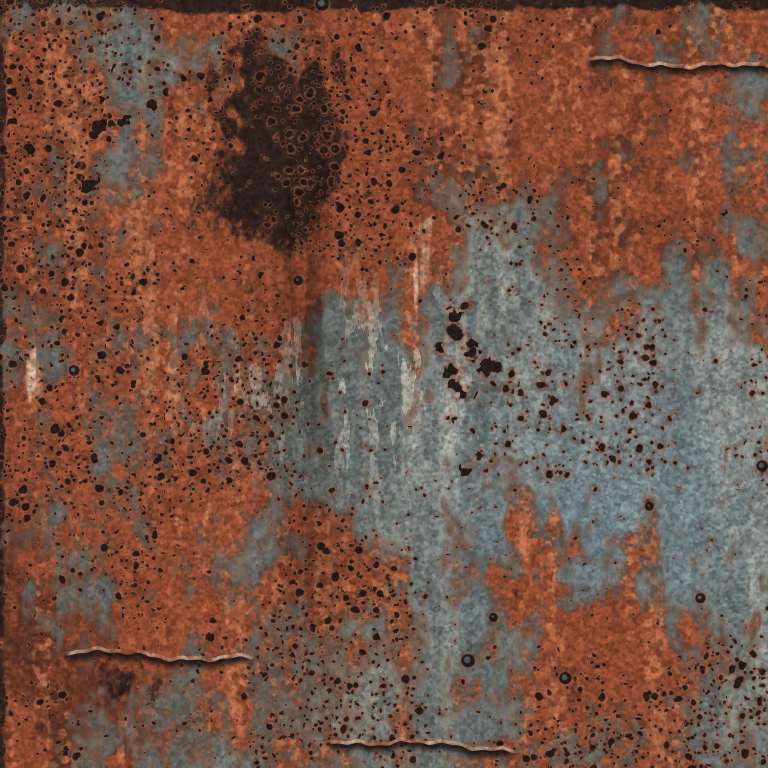
Reproduce this texture procedurally as a Shadertoy shader.

```glsl
// Weathered blue-grey painted steel: streaked rust, burnt stains, pits, rivets and torn paint edges.

const vec3 PAINT_DARK = vec3(0.38, 0.40, 0.385);
const vec3 PAINT_PALE = vec3(0.65, 0.64, 0.59);
const vec3 PAINT_BLUE = vec3(0.44, 0.52, 0.55);
const vec3 STAIN      = vec3(0.41, 0.32, 0.27);
const vec3 RUST_DEEP  = vec3(0.35, 0.19, 0.14);
const vec3 RUST       = vec3(0.56, 0.29, 0.19);
const vec3 RUST_PALE  = vec3(0.68, 0.42, 0.29);
const vec3 BARE_PALE  = vec3(0.77, 0.67, 0.58);
const vec3 CHAR       = vec3(0.15, 0.115, 0.11);

vec2 hash2(vec2 p) {
    vec3 q = fract(p.xyx * vec3(0.1031, 0.1030, 0.0973));
    q += dot(q, q.yzx + 33.33);
    return fract((q.xx + q.yz) * q.zy);
}

// Smooth cellular noise: random cell values blended by distance.
float cellNoise(vec2 p) {
    vec2 cell = floor(p), f = p - cell;
    float sum = 0.0, total = 0.0001;
    for (int j = -1; j <= 1; j++)
    for (int i = -1; i <= 1; i++) {
        vec2 o = vec2(i, j), h = hash2(cell + o), d = o + h - f;
        float w = exp(-7.0 * dot(d, d));
        sum += w * fract((h.x + h.y) * 17.0);
        total += w;
    }
    return sum / total;
}

float layered(vec2 p) {
    float sum = 0.0, amp = 0.5;
    for (int i = 0; i < 5; i++) {
        sum += amp * (cellNoise(p) - 0.5);
        p = p * 2.03 + 19.7;
        amp *= 0.55;
    }
    return 0.5 + 1.6 * sum;
}

float blob(vec2 p, vec2 centre, vec2 size) {
    vec2 d = (p - centre) / size;
    return exp(-dot(d, d));
}

// Distance to the nearest scattered round spot, in canvas units.
float spots(vec2 p, float scale, float radius, float density) {
    vec2 q = p * scale, cell = floor(q);
    float nearest = 1.0;
    for (int j = -1; j <= 1; j++)
    for (int i = -1; i <= 1; i++) {
        vec2 id = cell + vec2(i, j), h = hash2(id + 71.0);
        float present = smoothstep(0.0, 0.12, density - hash2(id + 133.0).x);
        float r = radius * mix(0.45, 1.0, h.y) * present;
        float d = length(q - id - h) / scale - r;
        nearest = min(nearest, present > 0.02 ? d : 1.0);
    }
    return nearest;
}

// Dark hollow with a rusty halo and a thin pale rim.
vec3 addPit(vec3 col, float d, float halo, float aa) {
    col = mix(col, RUST_DEEP * 1.15, 0.6 * exp(-max(d, 0.0) / halo));
    col = mix(col, RUST_PALE, 0.3 * smoothstep(halo * 0.6, 0.0, abs(d - halo * 0.6)));
    return mix(col, CHAR * 0.8, 0.93 * smoothstep(aa, -aa, d));
}

// Curled paint edge: pale lip above a soft shadow.
vec3 addTear(vec3 col, vec2 p, vec2 start, float span, float aa) {
    float x = (p.x - start.x) / span;
    float ends = smoothstep(0.0, 0.06, x) * smoothstep(1.0, 0.9, x);
    float wave = sin(x * 9.0 + start.x * 30.0) + 0.5 * sin(x * 27.0) + 0.3 * sin(x * 61.0);
    float d = p.y - start.y + 0.0035 * wave + 0.012 * x;
    float shadow = smoothstep(-0.014, 0.0, d) * smoothstep(0.004, 0.0, d);
    col = mix(col, CHAR * 0.7, 0.9 * ends * shadow);
    float lip = smoothstep(0.0022 + aa, 0.0015, abs(d - 0.003));
    return mix(col, mix(RUST, BARE_PALE, cellNoise(p * 70.0)), 0.85 * ends * lip);
}

void mainImage(out vec4 fragColor, in vec2 fragCoord) {
    vec2 p = fragCoord / iResolution.y;
    float aa = 0.8 / iResolution.y;
    float broad = layered(p * vec2(5.0, 3.5) + 3.0);
    float streak = layered(p * vec2(38.0, 3.0) + 40.0);
    float fine = layered(p * vec2(34.0, 24.0) + 80.0);
    float grit = cellNoise(p * 270.0), grain = cellNoise(p * 130.0 + 9.0);

    // Large rust layout, broken up by vertical runs
    float upper = smoothstep(0.5, 0.7, p.y);
    float rust = 0.16 + 0.66 * upper + 0.28 * (1.0 - upper) * smoothstep(0.55, 0.1, p.x);
    rust -= 0.8 * blob(p, vec2(0.25, 0.92), vec2(0.14, 0.07)) + 0.5 * blob(p, vec2(0.19, 0.78), vec2(0.08, 0.1));
    rust -= 0.6 * blob(p, vec2(0.97, 0.85), vec2(0.06, 0.14)) + 0.5 * blob(p, vec2(0.63, 0.62), vec2(0.07, 0.1));
    rust += 0.65 * blob(p, vec2(0.05, 0.1), vec2(0.19, 0.16)) + 0.7 * blob(p, vec2(0.42, 0.27), vec2(0.06, 0.09));
    rust += 0.4 * blob(p, vec2(0.82, 0.14), vec2(0.14, 0.1)) + 0.5 * blob(p, vec2(0.0, 0.3), vec2(0.04, 0.3));
    rust += 0.8 * (broad - 0.5) + 0.4 * (streak - 0.5) + 0.55 * (fine - 0.5) + 0.18 * (grit - 0.5);

    // Paint, brown stain and rust
    vec3 paint = mix(PAINT_DARK, PAINT_PALE, smoothstep(0.2, 0.95, 0.6 * streak + 0.4 * fine));
    paint = mix(paint, PAINT_BLUE, 0.7 * blob(p, vec2(0.8, 0.35), vec2(0.26, 0.22)));
    vec3 oxide = mix(RUST_DEEP, RUST, smoothstep(0.2, 0.6, 0.5 * broad + 0.5 * fine));
    oxide = mix(oxide, RUST_PALE, 0.75 * smoothstep(0.5, 0.85, 0.6 * streak + 0.4 * grain));
    vec3 col = mix(paint, STAIN, 0.85 * smoothstep(0.2, 0.45, rust));
    col = mix(col, oxide, smoothstep(0.42, 0.66, rust));

    // Pale bare runs and chips
    float bare = blob(p, vec2(0.55, 0.66), vec2(0.025, 0.12)) + blob(p, vec2(0.05, 0.52), vec2(0.03, 0.07));
    col = mix(col, BARE_PALE, 0.85 * smoothstep(0.75, 1.0, bare * 0.6 + 0.5 * streak + 0.3 * (fine - 0.3)));
    float chips = smoothstep(0.7, 0.76, layered(p * vec2(55.0, 17.0) + 5.0));
    col = mix(col, PAINT_PALE * 1.1, 0.7 * chips * blob(p, vec2(0.46, 0.5), vec2(0.2, 0.13)));

    // Burnt stains, dark runs and grimy borders
    float burn = blob(p, vec2(0.37, 0.81), vec2(0.085, 0.13)) + 0.6 * blob(p, vec2(0.15, 0.1), vec2(0.1, 0.05));
    burn += smoothstep(0.975, 1.0, p.y) + 0.8 * smoothstep(0.015, 0.0, p.x);
    col = mix(col, CHAR, 0.92 * smoothstep(0.42, 0.72, burn + 0.7 * (fine - 0.5) + 0.25 * (broad - 0.5)));
    col *= 1.0 - 0.35 * blob(p, vec2(0.4, 0.55), vec2(0.05, 0.35)) * smoothstep(0.2, 0.7, streak + 0.1);

    // Pits in three sizes, gathered in clusters
    float cluster = smoothstep(0.35, 0.8, layered(p * 6.0 + 60.0));
    vec2 warped = p + 0.004 * (vec2(grain, cellNoise(p * 110.0 + 31.0)) - 0.5);
    float blotch = blob(p, vec2(0.61, 0.56), vec2(0.05, 0.1)) + blob(p, vec2(0.6, 0.4), vec2(0.05, 0.04));
    blotch += 0.5 * blob(p, vec2(0.13, 0.82), vec2(0.1, 0.08));
    col = addPit(col, spots(warped, 120.0, 0.0024, 0.08 + 0.5 * cluster), 0.0016, aa);
    col = addPit(col, spots(warped, 52.0, 0.0052, 0.07 + 0.4 * cluster), 0.003, aa);
    col = addPit(col, spots(p + 3.0 * (warped - p), 42.0, 0.011, 0.01 + 0.6 * blotch), 0.003, aa);

    // Torn edges and rivets
    for (int i = 0; i < 3; i++)
        col = addTear(col, p, fract(vec2(0.08, 0.15) + float(i) * vec2(0.34, 0.885)), 0.26, aa);
    float rivet = spots(p, 7.0, 0.0085, 0.3);
    col = addPit(col, rivet, 0.003, aa);
    float glint = spots(p + vec2(0.001, -0.001), 7.0, 0.0085, 0.3);
    col = mix(col, PAINT_BLUE * 0.8, 0.7 * smoothstep(aa, -aa, glint + 0.004));

    // Gritty surface
    col *= 1.0 + 0.32 * (grit - 0.5) + 0.22 * (grain - 0.5);
    fragColor = vec4(clamp(col, 0.0, 1.0), 1.0);
}
```
